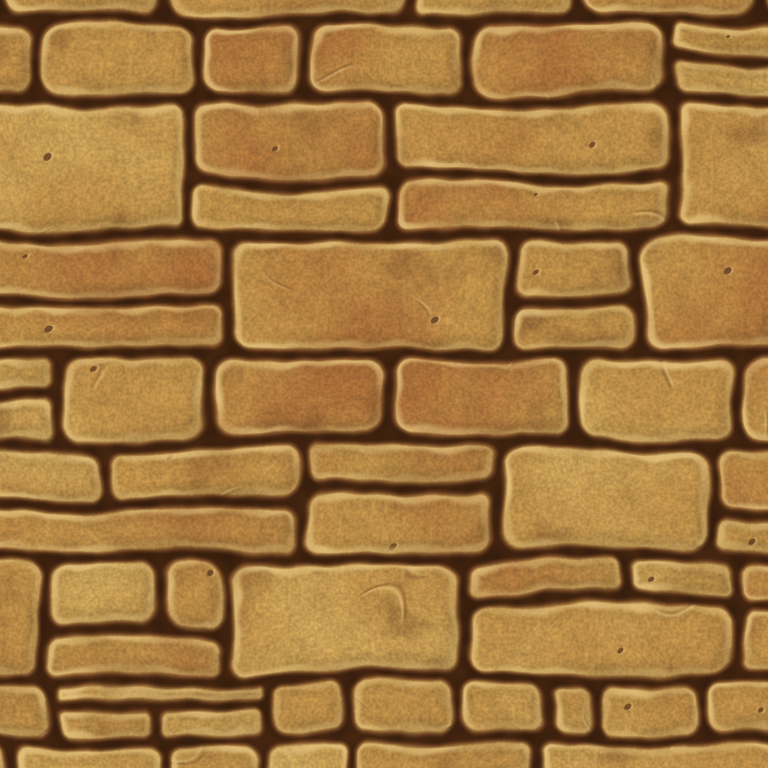
Give the GLSL for this texture, as a three.js fragment shader.

```glsl
// Draws a wall of irregular ochre sandstone blocks with dark joints and pale worn rims.
varying vec2 vUv;

const vec3 JOINT_DEEP = vec3(0.24, 0.13, 0.055);
const vec3 JOINT_EDGE = vec3(0.40, 0.24, 0.12);
const vec3 UMBER = vec3(0.50, 0.33, 0.17);
const vec3 RUSSET = vec3(0.66, 0.43, 0.22);
const vec3 OCHRE = vec3(0.73, 0.55, 0.28);
const vec3 STRAW = vec3(0.79, 0.64, 0.35);
const vec3 RIM = vec3(0.89, 0.76, 0.49);
const float HALF_GAP = 0.006;

float hash(vec2 p) {
  vec3 q = fract(vec3(p.xyx) * 0.1031);
  q += dot(q, q.yzx + 33.33);
  return fract((q.x + q.y) * q.z);
}

float cornerSlope(vec2 cell, vec2 offset) {
  float angle = 6.2832 * hash(cell);
  return dot(vec2(cos(angle), sin(angle)), offset);
}

// Gradient noise, about -0.7 to 0.7
float noise(vec2 p) {
  vec2 i = floor(p), f = p - i;
  vec2 u = f * f * f * (f * (f * 6.0 - 15.0) + 10.0);
  vec2 e = vec2(1.0, 0.0);
  return mix(mix(cornerSlope(i, f), cornerSlope(i + e.xy, f - e.xy), u.x),
             mix(cornerSlope(i + e.yx, f - e.yx), cornerSlope(i + e.xx, f - e.xx), u.x), u.y);
}

float fbm(vec2 p) {
  float sum = 0.0, gain = 1.0;
  for (int i = 0; i < 4; i++) {
    sum += gain * noise(p);
    p = p * 2.03 + 17.3;
    gain *= 0.5;
  }
  return sum;
}

// Jittered edge and span along one axis: low end, high end, index
float edgeAt(float i, float count, float jitter, float seed) {
  return (i + jitter * (hash(vec2(i + 20.0, seed)) - 0.5)) / count;
}

vec3 spanAt(float x, float count, float jitter, float seed) {
  float i = floor(x * count);
  if (x < edgeAt(i, count, jitter, seed)) i -= 1.0;
  else if (x >= edgeAt(i + 1.0, count, jitter, seed)) i += 1.0;
  return vec3(edgeAt(i, count, jitter, seed), edgeAt(i + 1.0, count, jitter, seed), i);
}

// Cuts a span in two with the given chance; z carries the seed
vec3 bisect(float x, vec3 span, float chance) {
  if (hash(vec2(span.z, 5.0)) > chance) return span;
  float cut = mix(span.x, span.y, 0.34 + 0.32 * hash(vec2(span.z, 9.0)));
  return x < cut ? vec3(span.x, cut, span.z + 31.0) : vec3(cut, span.y, span.z + 67.0);
}

float roundedBox(vec2 p, vec2 size, float radius) {
  vec2 q = abs(p) - size + radius;
  return length(max(q, 0.0)) + min(max(q.x, q.y), 0.0) - radius;
}

// Stone face: patchy colour plus fine sandy grain
vec3 stoneFace(vec2 p, float seed) {
  float warmth = length((p - vec2(0.5, 0.56)) * vec2(1.0, 1.1)) - 0.36;
  float tone = 0.5 + 0.42 * fbm(p * 3.5 + 4.0) + 0.6 * warmth + 0.28 * (hash(vec2(seed, 2.0)) - 0.5);
  vec3 face = mix(RUSSET, OCHRE, smoothstep(0.15, 0.55, tone));
  face = mix(face, STRAW, smoothstep(0.55, 0.95, tone));
  face = mix(face, UMBER, 0.45 * smoothstep(0.2, 0.65, fbm(p * 8.0 + seed)));
  float grain = 0.14 * noise(p * 230.0) + 0.09 * noise(p * 110.0) + 0.06 * fbm(p * 30.0);
  return face * (1.0 + grain);
}

// Curved scratches: a pale lip beside a dark groove
vec3 addScratches(vec3 color, vec2 p, float seed) {
  float line = noise(p * vec2(7.0, 9.0) + seed * 3.7);
  float mask = smoothstep(0.18, 0.4, noise(p * 10.0 + seed * 1.9 + 50.0));
  float lip = exp(-pow((line - 0.014) * 75.0, 2.0));
  float groove = exp(-pow((line + 0.014) * 75.0, 2.0));
  return mix(mix(color, UMBER, 0.5 * groove * mask), RIM, 0.55 * lip * mask);
}

// One small chipped hole on some of the stones
vec3 addPit(vec3 color, vec2 q, vec2 size, float seed) {
  vec2 spot = (vec2(hash(vec2(seed, 11.0)), hash(vec2(seed, 13.0))) - 0.5) * size * 1.3;
  vec2 v = (q - spot) * mat2(0.8, 0.6, -0.6, 0.8) * vec2(1.0, 1.6);
  float radius = mix(0.004, 0.008, hash(vec2(seed, 17.0))) * step(hash(vec2(seed, 19.0)), 0.5);
  float lip = 1.0 - smoothstep(radius - 0.002, radius + 0.001, length(v - vec2(0.002, -0.002)));
  float hole = 1.0 - smoothstep(radius - 0.003, radius, length(v));
  return mix(mix(color, RIM, 0.45 * lip), JOINT_EDGE, 0.85 * hole);
}

void main() {
  // Uneven courses, split into blocks, some split again
  vec2 p = vUv + 0.016 * vec2(noise(vUv * 6.0 + 30.0), noise(vUv * vec2(5.0, 6.0) + 70.0));
  vec3 row = spanAt(p.y, 7.0, 0.55, 4.0);
  float rowSeed = row.z * 7.0 + 40.0;
  vec3 column = spanAt(p.x, 3.3 + 1.3 * hash(vec2(rowSeed, 1.0)), 0.75, rowSeed);
  float blockSeed = rowSeed * 3.0 + column.z * 13.0 + 100.0;
  float splitChance = mix(0.28, 0.65, smoothstep(0.1, 0.18, row.y - row.x));
  vec3 rise = bisect(p.y, vec3(row.xy, blockSeed), splitChance);
  float wide = smoothstep(0.12, 0.3, column.y - column.x) * step(rise.y - rise.x, 0.1);
  vec3 run = bisect(p.x, vec3(column.xy, rise.z + 5.0), 0.6 * wide);
  float seed = run.z;

  // Rounded, wobbly outline
  vec2 size = 0.5 * vec2(run.y - run.x, rise.y - rise.x);
  vec2 q = p - 0.5 * vec2(run.x + run.y, rise.x + rise.y);
  vec2 wobble = vec2(noise(p * 22.0 + seed), noise(p * 22.0 - seed));
  float radius = min(mix(0.012, 0.034, hash(vec2(seed, 23.0))), 0.45 * min(size.x, size.y));
  float d = roundedBox(q + 0.005 * wobble, size - HALF_GAP, radius);

  // Face, then a rim lit from the upper left, then the joint
  vec3 color = addPit(addScratches(stoneFace(p, seed), p, seed), q, size, seed);
  float lit = clamp(max(q.y / size.y, -q.x / size.x), 0.0, 1.0);
  color *= 1.0 - 0.14 * (1.0 - lit) * smoothstep(-0.028, -0.005, d);
  float rimWidth = 0.011 + 0.007 * noise(p * 28.0 + seed);
  float rim = smoothstep(-rimWidth - 0.003, -rimWidth + 0.005, d) * (1.0 - smoothstep(-0.005, -0.001, d));
  float wear = clamp(0.75 + 0.8 * noise(p * 16.0 + 90.0), 0.2, 1.0);
  color = mix(color, RIM, rim * wear * mix(0.45, 0.95, lit));
  vec3 joint = mix(JOINT_EDGE, JOINT_DEEP, smoothstep(-0.001, 0.005, d));
  joint *= 1.0 + 0.25 * noise(p * 45.0);
  color = mix(color, joint, smoothstep(-0.0045, 0.0015, d));
  gl_FragColor = vec4(color, 1.0);
}
```
